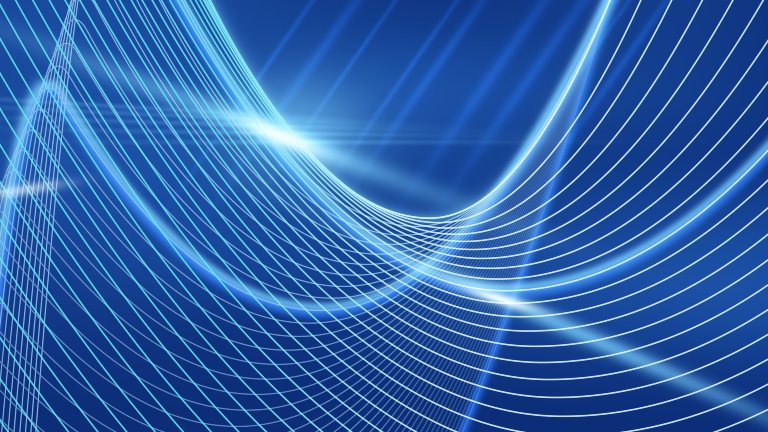
This background is drawn by a Shadertoy shader. Its source:

```glsl
const vec3 NAVY = vec3(0.025, 0.13, 0.41);
const vec3 BLUE = vec3(0.13, 0.37, 0.72);
const vec3 ROYAL = vec3(0.12, 0.33, 0.92);
const vec3 SKY = vec3(0.42, 0.74, 0.98);
const vec3 CYAN = vec3(0.38, 0.91, 0.96);
const vec3 ICE = vec3(0.88, 0.97, 1.0);

float hash(vec2 p) {
    vec3 q = fract(p.xyx * vec3(0.1031, 0.1030, 0.0973));
    q += dot(q, q.yzx + 33.33);
    return fract((q.x + q.y) * q.z);
}

float noise(vec2 p) {
    vec2 i = floor(p), f = fract(p);
    f = f * f * (3.0 - 2.0 * f);
    return mix(mix(hash(i), hash(i + vec2(1, 0)), f.x),
               mix(hash(i + vec2(0, 1)), hash(i + vec2(1, 1)), f.x), f.y);
}

// Elliptical falloff around a centre
float glow(vec2 p, vec2 centre, vec2 radius) {
    vec2 q = (p - centre) / radius;
    return exp(-dot(q, q));
}

// Soft straight ray, fading away from its centre
float ray(vec2 p, vec2 centre, vec2 direction, float reach, float width) {
    vec2 d = normalize(direction), q = p - centre;
    return glow(vec2(dot(q, d), dot(q, vec2(-d.y, d.x))), vec2(0), vec2(reach, width));
}

// Bowl reaching the top edge at both spans: returns height and slope
vec2 bowl(float x, vec2 bottom, float leftSpan, float rightSpan) {
    float u = x - bottom.x;
    float span = u < 0.0 ? leftSpan : rightSpan;
    float bend = (1.0 - bottom.y) / (span * span);
    return vec2(bottom.y + bend * u * u, 2.0 * bend * u);
}

// Bowls that open towards the right
vec2 rightBowl(float x, float n) {
    vec2 bottom = vec2(0.995 + n * (0.0208 - 0.00016 * n), 0.495 - n * (0.0093 + 0.00104 * n));
    return bowl(x, bottom, bottom.x - 0.486 + 0.00093 * n * n, 0.417 + 0.051 * n);
}

// Bowls that meet at the upper right and curl over at the left
vec2 leftBowl(float x, float n) {
    vec2 bottom = vec2(0.995 - n * (0.0301 - 0.00023 * n), 0.495 - n * (0.0185 + 0.00058 * n));
    vec2 c = bowl(x, bottom, 0.521 + 0.023 * n, 1.412 - bottom.x);
    float curl = max(0.326 - 0.0208 * n - x, 0.0);
    return c - vec2(34.6 * curl * curl, -69.2 * curl);
}

float signedDistance(float y, vec2 curve) {
    return (y - curve.x) / sqrt(1.0 + curve.y * curve.y);
}

float stroke(float d, float width, float pixel) {
    return 1.0 - smoothstep(max(width - pixel * 0.6, 0.0), width + pixel * 0.6, abs(d));
}

vec3 screenBlend(vec3 a, vec3 b) {
    return 1.0 - (1.0 - min(a, 1.0)) * (1.0 - clamp(b, 0.0, 1.0));
}

vec3 backdrop(vec2 p) {
    float mist = noise(p * vec2(2.0, 5.0) + 3.0);
    float light = 0.18 + 0.3 * mist * smoothstep(0.0, 0.45, p.y);
    light += 0.55 * glow(p, vec2(1.65, 0.36), vec2(0.65, 0.2));
    light += 0.45 * glow(p, vec2(0.15, 0.7), vec2(0.5, 0.4));
    light += 0.3 * glow(p, vec2(0.95, 0.75), vec2(0.4, 0.22));
    vec3 col = mix(NAVY, BLUE, light);
    for (int i = 0; i < 9; i++) {
        float k = float(i);
        vec2 c = vec2(0.55 + 0.11 * k + 0.1 * hash(vec2(k, 2.0)), 0.85);
        col += BLUE * 0.22 * ray(p, c, vec2(0.7, 1.0), 0.3, 0.003 + 0.012 * hash(vec2(k, 7.0)));
    }
    return col;
}

// Broad ribbon, pale above and saturated below
vec3 ribbon(float d) {
    float body = exp(-pow(abs(d) / 0.019, 3.0));
    return mix(ROYAL, SKY, smoothstep(-0.012, 0.012, d)) * body * 0.85;
}

void mainImage(out vec4 fragColor, in vec2 fragCoord) {
    vec2 p = fragCoord / iResolution.y;
    float pixel = 1.0 / iResolution.y;
    vec3 col = backdrop(p);

    // Light beams and lens streaks
    vec3 beams = SKY * 0.6 * ray(p, vec2(0.6, 0.705), vec2(1.0, -0.38), 0.5, 0.028);
    beams += SKY * 0.75 * ray(p, vec2(1.35, 0.225), vec2(1.0, -0.45), 0.5, 0.022);
    for (int i = 0; i < 5; i++) {
        float k = float(i);
        beams += SKY * 0.22 * ray(p, vec2(0.25 + 0.12 * k, 0.755 - 0.021 * k), vec2(1.0, -0.06 + 0.015 * k), 0.45, 0.006);
    }
    beams += SKY * 0.6 * glow(p, vec2(0.69, 0.7), vec2(0.16, 0.12));
    col = screenBlend(col, beams);

    // Ribbons and the violet rim
    col = screenBlend(col, ribbon(signedDistance(p.y, leftBowl(p.x, 9.0))));
    col = screenBlend(col, ribbon(signedDistance(p.y, rightBowl(p.x, 9.0))));
    float rim = signedDistance(p.y, leftBowl(p.x, 39.0));
    col = screenBlend(col, ROYAL * 0.75 * exp(-pow(rim / 0.012, 2.0)) * step(1.0, p.x));

    // Crossing wires
    float rightNet = 0.0, leftNet = 0.0;
    for (int i = 0; i < 40; i++) {
        float n = float(i);
        float a = stroke(signedDistance(p.y, rightBowl(p.x, n)), 0.0019, pixel);
        float b = stroke(signedDistance(p.y, leftBowl(p.x, n)), 0.0014, pixel);
        float dim = mix(0.85, mix(0.6, 0.25, smoothstep(0.8, 1.1, p.x)), smoothstep(2.0, 16.0, n));
        rightNet = max(rightNet, a);
        leftNet = max(leftNet, b * dim);
    }
    vec3 wire = mix(CYAN, ICE, smoothstep(0.45, 1.1, p.x));
    col = mix(col, mix(SKY, ICE, 0.5), leftNet * 0.9);
    col = mix(col, wire, rightNet * 0.88);

    // Glowing inner edge and hot spots
    float edge = signedDistance(p.y, rightBowl(p.x, 0.0));
    col = screenBlend(col, SKY * 0.55 * exp(-abs(edge) / 0.012));
    float hot = ray(p, vec2(0.65, 0.685), vec2(1.0, -0.4), 0.1, 0.02);
    hot += ray(p, vec2(1.16, 0.307), vec2(1.0, -0.3), 0.085, 0.012);
    hot += 0.6 * ray(p, vec2(0.05, 0.56), vec2(1.0, 0.15), 0.1, 0.014);
    col = screenBlend(col, ICE * hot);
    fragColor = vec4(col, 1.0);
}
```
